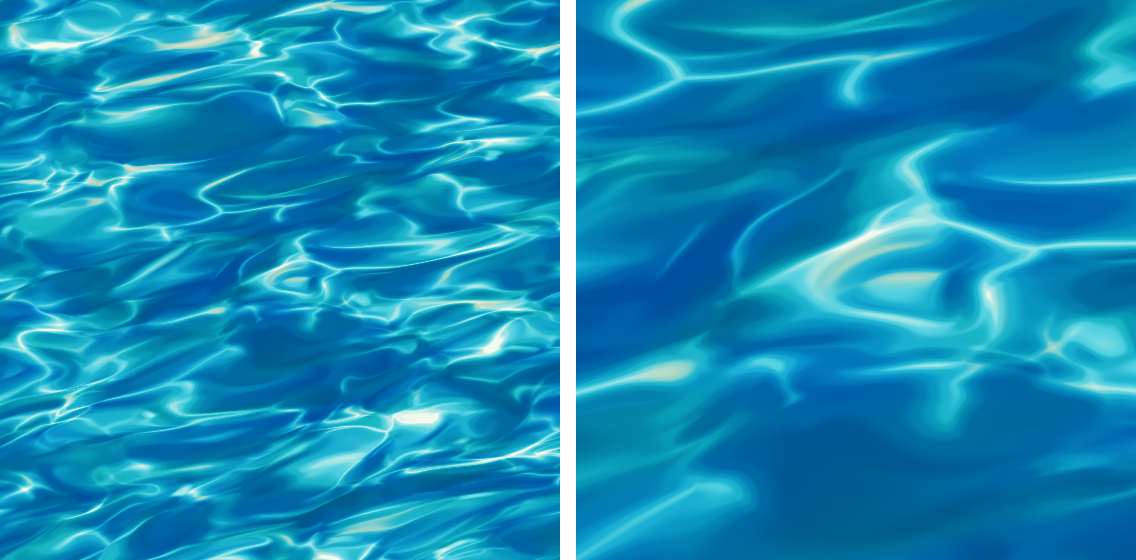
Left: the whole. Right: its middle third, enlarged.
A three.js fragment shader for this texture:

```glsl
// Sunlit pool water: slanted, stretched ripples in blue and turquoise with caustics.
// Warped gradient noise gives the patches, cell borders and noise contours give
// the bright filaments, and the summed light picks a colour from a water ramp.

varying vec2 vUv;

// Sine-free hash, two values in 0..1
vec2 hash2(vec2 p) {
  vec3 h = fract(vec3(p.xyx) * vec3(0.1031, 0.1030, 0.0973));
  h += dot(h, h.yzx + 33.33);
  return fract((h.xx + h.yz) * h.zy);
}

float cornerSlope(vec2 cell, vec2 offset) {
  float angle = 6.2832 * hash2(cell + 71.0).x;
  return dot(vec2(cos(angle), sin(angle)), offset);
}

// Gradient noise, about -0.7..0.7
float noise(vec2 p) {
  vec2 i = floor(p), f = fract(p);
  vec2 u = f * f * f * (f * (f * 6.0 - 15.0) + 10.0);
  vec2 e = vec2(1.0, 0.0);
  return mix(mix(cornerSlope(i, f), cornerSlope(i + e, f - e), u.x),
             mix(cornerSlope(i + e.yx, f - e.yx), cornerSlope(i + 1.0, f - 1.0), u.x), u.y);
}

vec2 noise2(vec2 p) {
  return vec2(noise(p), noise(p + vec2(37.2, 91.7)));
}

// Gap between the two nearest cell points: zero on the cell borders
float cellBorder(vec2 p) {
  vec2 i = floor(p), f = fract(p);
  float nearest = 8.0, second = 8.0;
  for (int y = -1; y <= 1; y++) {
    for (int x = -1; x <= 1; x++) {
      vec2 cell = vec2(float(x), float(y));
      float d = length(cell + hash2(i + cell) - f);
      second = min(second, max(nearest, d));
      nearest = min(nearest, d);
    }
  }
  return second - nearest;
}

// Bright line with a rounded core and fading flanks
float filament(float distance, float sharpness) {
  return exp(-sharpness * (sqrt(distance * distance + 0.0009) - 0.03));
}

// Deep blue through turquoise to pale glare
vec3 waterColor(float light) {
  vec3 c = mix(vec3(0.0, 0.34, 0.58), vec3(0.0, 0.41, 0.64), smoothstep(0.14, 0.31, light));
  c = mix(c, vec3(0.01, 0.50, 0.69), smoothstep(0.33, 0.42, light));
  c = mix(c, vec3(0.03, 0.59, 0.74), smoothstep(0.42, 0.51, light));
  c = mix(c, vec3(0.10, 0.70, 0.80), smoothstep(0.51, 0.62, light));
  c = mix(c, vec3(0.33, 0.82, 0.88), smoothstep(0.64, 0.80, light));
  c = mix(c, vec3(0.63, 0.89, 0.89), smoothstep(0.80, 0.97, light));
  return mix(c, vec3(0.95, 0.98, 0.93), smoothstep(0.97, 1.2, light));
}

void main() {
  // Slanted, stretched water plane, steeper towards the bottom
  float slant = mix(0.32, 0.08, vUv.y);
  vec2 water = vec2(vUv.x * 6.0, (vUv.y - slant * vUv.x) * 16.5) + 20.0;
  water += 0.8 * noise2(water * 0.45);
  vec2 bent = water + 0.42 * noise2(water * 0.95 + 5.0);
  vec2 curled = bent + 0.24 * noise2(bent * 2.1 + 9.0);

  // Broad patches, middle swells and fine ripples
  float patches = noise(bent * 0.5 + 3.0) + 0.6 * noise(curled * 1.1 + 14.0);
  float ripples = noise(curled * vec2(1.6, 1.8) + 40.0);
  float chop = noise(curled * vec2(2.7, 3.0) + 310.0);
  float light = 0.345 + 0.33 * patches + 0.24 * ripples + 0.15 * chop;

  // Filament network with a soft glow, fading in and out
  float border = cellBorder(curled * 0.8 + 7.0);
  float netStrength = smoothstep(-0.3, 0.4, noise(water * 0.7 + 60.0) + 0.4 * ripples);
  light += netStrength * (0.42 * filament(border, 13.0) + 0.17 * exp(-4.5 * border));

  // Folds: a thin crest, with light spilling over one side
  float fold = noise(curled * 1.15 + 80.0) + 0.25 * ripples;
  float foldStrength = smoothstep(-0.1, 0.4, noise(water * 0.8 + 33.0) + 0.3 * chop);
  float spill = smoothstep(-0.05, 0.04, fold) * exp(-8.0 * max(fold, 0.0));
  light += foldStrength * (0.32 * filament(fold, 15.0) + 0.16 * spill);

  // Small loops of reflected light
  float loops = noise(curled * vec2(1.5, 1.8) + 120.0) - 0.12;
  light += 0.21 * filament(loops, 15.0) * smoothstep(-0.05, 0.35, patches);

  // Scattered glints
  float glint = smoothstep(0.28, 0.52, noise(curled * vec2(2.0, 1.7) + 150.0));
  light += 0.42 * glint * smoothstep(-0.05, 0.3, patches);

  // Azure and teal drift, then warm sand tints in the highlights
  vec3 color = waterColor(light);
  float drift = noise(bent * 1.2 + 200.0);
  color += drift * vec3(0.0, -0.05, 0.09) * (1.0 - smoothstep(0.6, 0.8, light));
  float sand = smoothstep(0.08, 0.4, noise(curled * 1.5 + 240.0)) * smoothstep(0.60, 0.85, light);
  color = mix(color, vec3(0.80, 0.83, 0.71), 0.65 * sand);

  gl_FragColor = vec4(clamp(color, 0.0, 1.0), 1.0);
}
```
